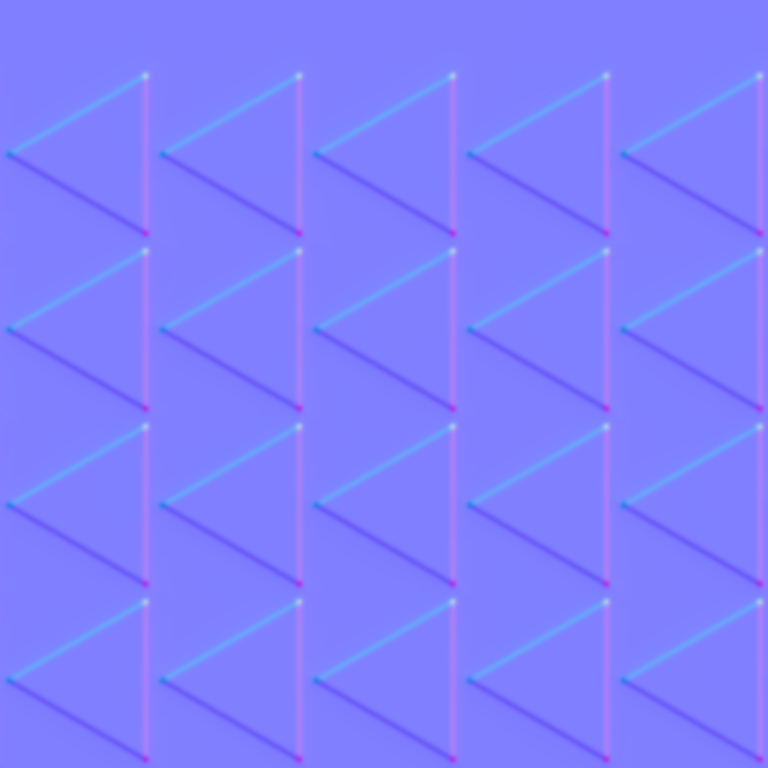
Reproduce this texture map procedurally as a WebGL 1 fragment shader.

```glsl
precision highp float;
// Tangent-space normal map: rows of triangular plates with softly bevelled edges.

uniform vec2 u_resolution;

const vec2 PITCH = vec2(0.2, 0.2283);        // spacing of the plates
const vec2 PLATE_CENTRE = vec2(0.1304, 0.1138);
const float PLATE_RADIUS = 0.1182;           // centroid to corner
const float ROWS = 4.0;
const float THIRD_TURN = 2.0943951;

const float BEVEL_WIDTH = 0.0046;
const float BEVEL_TILT = 0.27;
const float HALO_WIDTH = 0.0125;
const float HALO_TILT = 0.075;
const float CORNER_WIDTH = 0.0052;
const float CORNER_TILT = 0.32;
const float WAVE_TILT = 0.012;

vec2 direction(float angle) {
  return vec2(cos(angle), sin(angle));
}

float gaussian(float x, float width) {
  float t = x / width;
  return exp(-t * t);
}

float segmentDistance(vec2 p, vec2 a, vec2 b) {
  vec2 ab = b - a;
  float t = clamp(dot(p - a, ab) / dot(ab, ab), 0.0, 1.0);
  return length(p - a - ab * t);
}

vec2 hashGradient(vec2 cell) {
  float h = fract(sin(dot(cell, vec2(127.1, 311.7))) * 43758.5);
  return direction(6.2831853 * h);
}

float gradientNoise(vec2 p) {
  vec2 i = floor(p);
  vec2 f = p - i;
  vec2 u = f * f * f * (f * (f * 6.0 - 15.0) + 10.0);
  vec2 e = vec2(0.0, 1.0);
  float a = dot(hashGradient(i), f);
  float b = dot(hashGradient(i + e.yx), f - e.yx);
  float c = dot(hashGradient(i + e.xy), f - e.xy);
  float d = dot(hashGradient(i + e.yy), f - e.yy);
  return mix(mix(a, b, u.x), mix(c, d, u.x), u.y);
}

// Slope of one edge: a narrow bevel with a wider halo on the outside.
vec2 edgeTilt(vec2 p, vec2 a, vec2 b, vec2 outward) {
  float d = segmentDistance(p, a, b);
  float outside = smoothstep(-0.004, 0.004, dot(p - a, outward));
  float bevel = BEVEL_TILT * gaussian(d, BEVEL_WIDTH);
  float halo = HALO_TILT * exp(-d / HALO_WIDTH) * outside;
  return outward * (bevel + halo);
}

// Slope of a plate centred at the origin and pointing left.
vec2 plateTilt(vec2 p, float radius) {
  vec2 tilt = vec2(0.0);
  for (int k = 0; k < 3; k++) {
    float angle = float(k) * THIRD_TURN;
    vec2 outward = direction(angle);
    vec2 cornerA = direction(angle - 0.5 * THIRD_TURN);
    vec2 cornerB = direction(angle + 0.5 * THIRD_TURN);
    tilt += edgeTilt(p, cornerA * radius, cornerB * radius, outward);
    float spot = gaussian(length(p - cornerA * radius), CORNER_WIDTH);
    tilt += cornerA * CORNER_TILT * spot;
  }
  return tilt;
}

// Neighbouring cells are summed so that halos cross cell borders.
vec2 plateRowsTilt(vec2 uv) {
  vec2 cell = floor(uv / PITCH);
  vec2 tilt = vec2(0.0);
  for (int y = -1; y <= 1; y++) {
    for (int x = -1; x <= 1; x++) {
      vec2 id = cell + vec2(float(x), float(y));
      float present = step(0.0, id.y) * step(id.y, ROWS - 1.0);
      vec2 p = uv - id * PITCH - PLATE_CENTRE;
      tilt += present * plateTilt(p, PLATE_RADIUS);
    }
  }
  return tilt;
}

void main() {
  vec2 uv = gl_FragCoord.xy / u_resolution;

  // Faint broad unevenness of the base surface
  vec2 waves = vec2(gradientNoise(uv * 4.0), gradientNoise(uv * 4.0 + 17.3));
  vec2 tilt = plateRowsTilt(uv) + WAVE_TILT * waves;

  // Pack the unit normal into colour
  float up = sqrt(max(1.0 - dot(tilt, tilt), 0.0));
  gl_FragColor = vec4(0.5 + 0.5 * vec3(tilt, up), 1.0);
}
```
